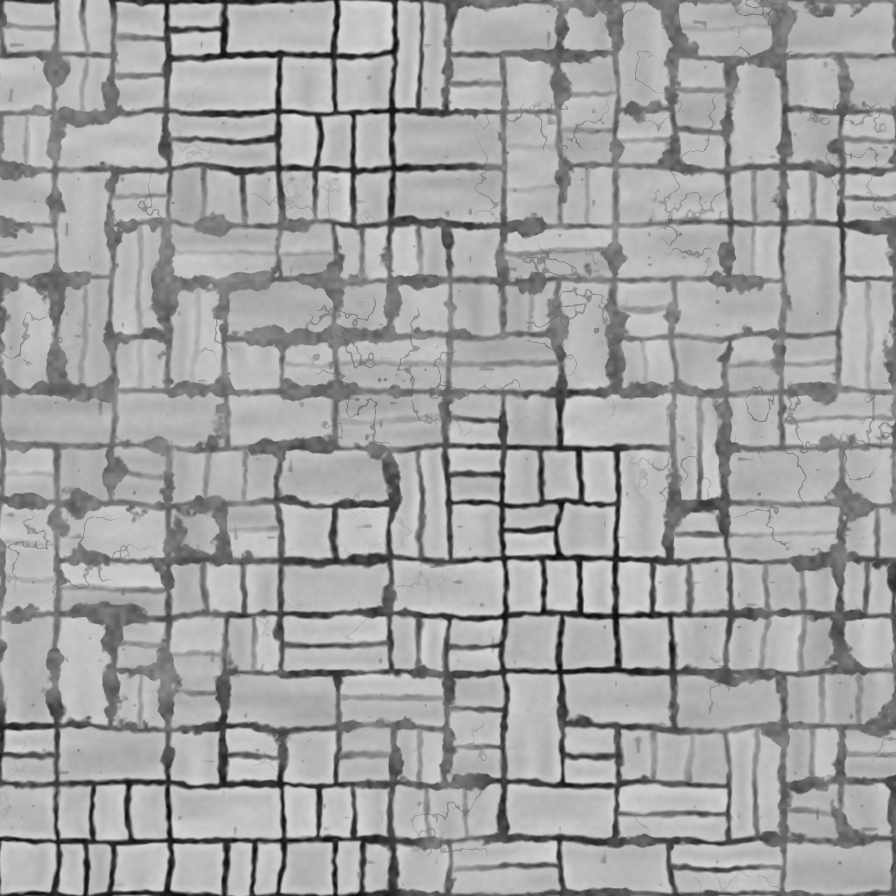
Give the GLSL for this texture, as a three.js fragment shader.

```glsl
varying vec2 vUv;

#define CELLS 16.0
#define ACROSS_SHARE 0.5
#define UPRIGHT_SHARE 0.75
#define JOINT_WIDTH 0.030
#define JOINT_SOFTNESS 0.055
#define WOBBLE 0.13
#define CORNER_RADIUS 0.09
#define STONE_TONE 0.715
#define CLEAN_JOINT_TONE 0.13
#define WORN_JOINT_TONE 0.39

float hash(vec2 p) {
  vec3 q = fract(vec3(p.xyx) * 0.1031);
  q += dot(q, q.yzx + 33.33);
  return fract((q.x + q.y) * q.z);
}

float noise(vec2 p) {
  vec2 i = floor(p), f = fract(p);
  f = f * f * (3.0 - 2.0 * f);
  return mix(mix(hash(i), hash(i + vec2(1.0, 0.0)), f.x),
             mix(hash(i + vec2(0.0, 1.0)), hash(i + 1.0), f.x), f.y);
}

float fbm(vec2 p) {
  float sum = 0.0, weight = 0.533;
  for (int i = 0; i < 4; i++) {
    sum += weight * noise(p);
    p = p * 2.03 + 17.3;
    weight *= 0.5;
  }
  return sum;
}

// Cells pair up along rows first, then free cells pair up along columns
float pairStart(float along, float line, float seed) {
  return along - mod(along + floor(2.0 * hash(vec2(line, seed))), 2.0);
}

bool joinsAcross(vec2 cell) {
  float start = pairStart(cell.x, cell.y, 71.0);
  return hash(vec2(start, cell.y) + 131.0) < ACROSS_SHARE;
}

bool joinsUpright(vec2 cell) {
  vec2 low = vec2(cell.x, pairStart(cell.y, cell.x, 93.0));
  return !joinsAcross(low) && !joinsAcross(low + vec2(0.0, 1.0))
      && hash(low + 57.0) < UPRIGHT_SHARE;
}

// Distance inward from the edge of a rounded box
float depthInBox(vec2 p, vec2 halfSize) {
  vec2 e = abs(p) - halfSize + CORNER_RADIUS;
  return CORNER_RADIUS - length(max(e, 0.0)) - min(max(e.x, e.y), 0.0);
}

float jointMask(float depth, float width) {
  return 1.0 - smoothstep(width - 0.02, width + JOINT_SOFTNESS, depth);
}

void main() {
  vec2 flat_ = vUv * CELLS + 40.0;
  vec2 p = flat_ + WOBBLE * (vec2(noise(flat_ * 1.4), noise(flat_ * 1.4 + 51.0)) - 0.5);
  p += 0.035 * (vec2(noise(flat_ * 8.0), noise(flat_ * 8.0 + 23.0)) - 0.5);

  // Block of one or two cells
  vec2 base = floor(p), size = vec2(1.0);
  if (joinsAcross(base)) {
    base.x = pairStart(base.x, base.y, 71.0);
    size.x = 2.0;
  } else if (joinsUpright(base)) {
    base.y = pairStart(base.y, base.x, 93.0);
    size.y = 2.0;
  }

  // Some blocks are cut into slimmer stones
  vec2 parts = vec2(1.0), along = size - 1.0;
  float pick = hash(base + 5.0);
  if (size.x + size.y > 2.5) {
    if (pick < 0.25) parts = 2.0 - along;
    else if (pick < 0.48) parts = 1.0 + 2.0 * along;
  } else if (pick < 0.22) parts.x = 2.0;
  else if (pick < 0.44) parts.y = 2.0;
  vec2 local = (p - base) / size * parts;
  vec2 partSize = size / parts;
  vec2 id = base * 3.0 + floor(local);
  float blockDepth = depthInBox(p - base - size * 0.5, size * 0.5);
  float stoneDepth = depthInBox((fract(local) - 0.5) * partSize, partSize * 0.5);

  // Joints: dark and crisp where clean, grey and ragged where worn
  float worn = smoothstep(0.36, 0.6, fbm(flat_ * 0.2 + 9.0));
  float ragged = fbm(flat_ * 2.1 + 7.0);
  float width = JOINT_WIDTH + 0.02 * (hash(id + 3.0) - 0.5)
              + 0.03 * (noise(flat_ * 7.0) - 0.5);
  float spill = worn * 0.75 * max(ragged - 0.5, 0.0);
  float cutStrength = mix(1.0, 0.2 + 0.5 * hash(base + 77.0), worn);
  float joint = max(jointMask(blockDepth, width + spill),
                    cutStrength * jointMask(stoneDepth, width));
  joint *= mix(1.0, 0.6 + 0.4 * noise(flat_ * 3.0), worn);

  // Stone face: soft streaks, pale rims and fine grain
  float face = STONE_TONE + 0.07 * (hash(id + 19.0) - 0.5) + 0.02 * (0.5 - worn);
  vec2 streak = partSize.x > partSize.y ? vec2(0.9, 4.0) : vec2(4.0, 0.9);
  face += 0.09 * (noise(flat_ * streak + id) - 0.5);
  face += 0.06 * (1.0 - smoothstep(0.08, 0.25, stoneDepth)) * (1.0 - 0.6 * worn);
  face += 0.05 * (fbm(flat_ * 9.0) - 0.5);

  // Sparse pits and hairline cracks
  float pit = smoothstep(0.93, 0.99, noise(flat_ * 5.0 + 13.0));
  float crack = 1.0 - smoothstep(0.0, 0.025, abs(fbm(flat_ * 1.7 + 31.0) - 0.5));
  crack *= worn * smoothstep(0.58, 0.7, noise(flat_ * 0.8 + 3.0));
  face -= 0.15 * pit + 0.2 * crack;

  float mortar = mix(CLEAN_JOINT_TONE, WORN_JOINT_TONE, worn)
               + 0.16 * (noise(flat_ * 10.0) - 0.5);
  gl_FragColor = vec4(vec3(mix(face, mortar, joint)), 1.0);
}
```
